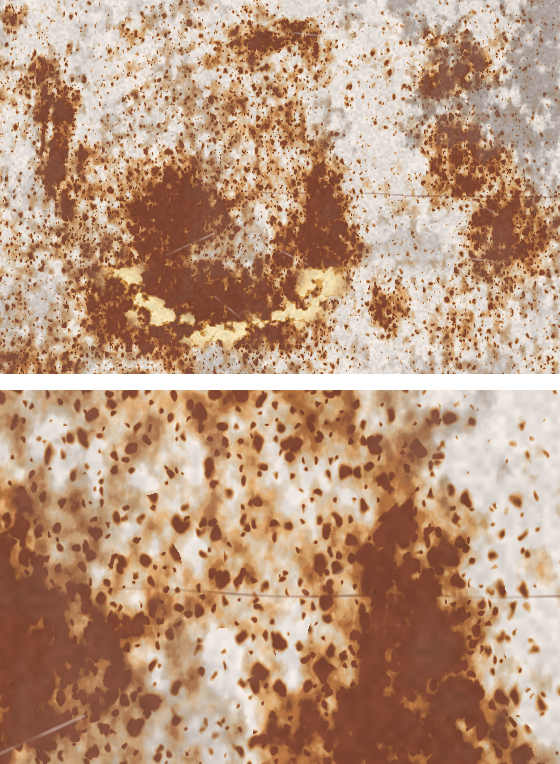
Top, the full canvas; bottom, a detail of the centre.
This texture is drawn by a Shadertoy shader. Its source:

```glsl
const vec3 PALE_PAINT  = vec3(0.90, 0.87, 0.845);
const vec3 CREAM_STAIN = vec3(0.85, 0.76, 0.65);
const vec3 TAN_STAIN   = vec3(0.83, 0.64, 0.43);
const vec3 ORANGE_RUST = vec3(0.69, 0.44, 0.25);
const vec3 DARK_RUST   = vec3(0.49, 0.27, 0.19);
const vec3 GREY_DIRT   = vec3(0.58, 0.53, 0.51);
const vec3 FLAKE_CREAM = vec3(0.94, 0.87, 0.70);
const vec3 FLAKE_EDGE  = vec3(0.88, 0.65, 0.30);

const float BASE_RUST = 0.20;
const float PATCH_RUST = 0.47;
const float GRAIN_CONTRAST = 0.95;
const float SPOT_STRENGTH = 0.60;
const float SPOT_GRID = 52.0;
const vec2 GRAIN_SCALE = vec2(58.0, 44.0);
const int SCRATCHES = 14;

// Large rust patches: centre, radii
const vec4 PATCHES[11] = vec4[](
    vec4(0.15, 0.67, 0.08, 0.26), vec4(0.49, 0.42, 0.15, 0.19),
    vec4(0.40, 0.20, 0.20, 0.16), vec4(0.89, 0.36, 0.08, 0.26),
    vec4(1.04, 0.17, 0.08, 0.08), vec4(1.22, 0.81, 0.10, 0.11),
    vec4(1.24, 0.57, 0.12, 0.12), vec4(1.37, 0.36, 0.14, 0.19),
    vec4(0.74, 0.89, 0.16, 0.07), vec4(0.02, 0.95, 0.06, 0.06),
    vec4(0.64, 0.18, 0.28, 0.11));

float hash(vec2 p) {
    vec3 q = fract(p.xyx * 0.1031);
    q += dot(q, q.yzx + 33.33);
    return fract((q.x + q.y) * q.z);
}

float noise(vec2 p) {
    vec2 i = floor(p), f = fract(p);
    f = f * f * (3.0 - 2.0 * f);
    return mix(mix(hash(i), hash(i + vec2(1, 0)), f.x),
               mix(hash(i + vec2(0, 1)), hash(i + vec2(1, 1)), f.x), f.y);
}

float fbm(vec2 p) {
    float sum = 0.0, amp = 0.5;
    for (int i = 0; i < 4; i++) {
        sum += amp * noise(p);
        p = mat2(0.96, 0.28, -0.28, 0.96) * p * 2.03 + 17.3;
        amp *= 0.5;
    }
    return sum / 0.9375;
}

float patchField(vec2 p) {
    vec2 warp = vec2(fbm(p * 9.0), fbm(p * 9.0 + 40.0)) - 0.5;
    p += 0.13 * warp;
    float field = 0.0;
    for (int i = 0; i < 11; i++) {
        float d = length((p - PATCHES[i].xy) / PATCHES[i].zw);
        field = max(field, 1.0 - smoothstep(0.45, 1.25, d));
    }
    return field;
}

// Pitted spots, slightly taller than wide, denser where rust is stronger
float spots(vec2 p, float grid, float density) {
    vec2 q = p * grid * vec2(1.0, 0.78);
    q += 0.35 * (vec2(noise(q * 2.3), noise(q * 2.3 + 31.0)) - 0.5);
    vec2 cell = floor(q);
    float best = 0.0;
    for (int y = -1; y <= 1; y++)
    for (int x = -1; x <= 1; x++) {
        vec2 id = cell + vec2(x, y) + 100.0;
        vec2 centre = id - 99.5 + 0.7 * (vec2(hash(id), hash(id + 57.0)) - 0.5) - 0.5;
        float radius = mix(0.22, 0.55, pow(hash(id + 113.0), 2.0));
        float present = step(hash(id + 191.0), 0.12 + 1.1 * density);
        best = max(best, present * (1.0 - smoothstep(0.1, 1.0, length(q - centre) / radius)));
    }
    return best;
}

float segmentDistance(vec2 p, vec2 a, vec2 b) {
    vec2 ab = b - a;
    return length(p - a - ab * clamp(dot(p - a, ab) / dot(ab, ab), 0.0, 1.0));
}

vec3 rustRamp(float v) {
    vec3 c = mix(PALE_PAINT, CREAM_STAIN, smoothstep(0.18, 0.34, v));
    c = mix(c, TAN_STAIN, smoothstep(0.34, 0.46, v));
    c = mix(c, ORANGE_RUST, smoothstep(0.46, 0.58, v));
    return mix(c, DARK_RUST, smoothstep(0.58, 0.74, v));
}

void mainImage(out vec4 fragColor, in vec2 fragCoord) {
    vec2 p = fragCoord / iResolution.y;
    float pixel = 1.0 / iResolution.y;

    // Rust density: patches, broad staining, vertical runs
    float broad = (1.0 - smoothstep(0.75, 1.1, p.x)) * (1.0 - smoothstep(0.55, 0.9, p.y));
    float density = BASE_RUST + PATCH_RUST * patchField(p) + 0.13 * broad;
    density += 0.55 * (fbm(p * 5.0 + 8.0) - 0.5);
    density += 0.16 * (noise(p * vec2(45.0, 5.0)) - 0.5);

    // Rubbed streaks at the left and slanted wipes along the top
    float rubbed = smoothstep(0.62, 0.85, noise(vec2(p.x * 75.0 - p.y * 9.0, p.y * 3.5)));
    density -= 0.30 * rubbed * smoothstep(0.4, 0.6, p.y) * (1.0 - smoothstep(0.18, 0.3, p.x));
    float wipe = fbm(vec2(p.x + p.y, (p.y - 0.5 * p.x) * 5.0) * 5.0);
    density -= 0.25 * smoothstep(0.48, 0.7, wipe) * smoothstep(0.6, 0.85, p.y);

    // Fine grain and pits
    float grain = fbm(p * GRAIN_SCALE) - 0.5;
    float pits = max(spots(p, SPOT_GRID, density), 0.8 * spots(p + 3.7, SPOT_GRID * 1.7, density));
    float rust = density + GRAIN_CONTRAST * grain + SPOT_STRENGTH * pits;
    vec3 color = rustRamp(rust);

    // Grey dirt, strongest at the upper right
    float dirt = smoothstep(0.46, 0.68, fbm(p * vec2(9.0, 6.0) + 70.0) + 0.6 * grain);
    dirt *= mix(0.3, 0.7, smoothstep(0.7, 1.2, p.x) * smoothstep(0.3, 0.7, p.y));
    color = mix(color, GREY_DIRT, dirt * (1.0 - 0.6 * smoothstep(0.5, 0.7, rust)));

    // Peeling flakes along a sagging arc
    float ring = abs(length((p - vec2(0.60, 0.29)) / vec2(0.27, 0.18)) - 1.0);
    float band = (1.0 - smoothstep(0.05, 0.35, ring)) * (1.0 - smoothstep(0.25, 0.34, p.y));
    float flake = fbm(p * 26.0 + 5.0) + 0.22 * band;
    color = mix(color, FLAKE_EDGE, 0.8 * band * smoothstep(0.62, 0.67, flake));
    color = mix(color, FLAKE_CREAM, band * smoothstep(0.68, 0.72, flake));

    // Hairline scratches and one seam
    for (int i = 0; i < SCRATCHES; i++) {
        vec2 id = vec2(float(i) * 3.0 + 11.0, 29.0);
        vec2 start = vec2(1.5 * hash(id), hash(id + 7.0));
        vec2 run = vec2(hash(id + 13.0) - 0.5, 0.4 * (hash(id + 19.0) - 0.5)) * 0.3;
        float line = 1.0 - smoothstep(0.0005, 0.0015 + pixel, segmentDistance(p, start, start + run));
        color = mix(color, PALE_PAINT, 0.5 * line * noise(p * 40.0));
    }
    float seam = abs(p.y - 0.485 + 0.02 * (p.x - 0.6) - 0.006 * noise(p.xx * 8.0));
    float seamMask = smoothstep(0.55, 0.65, p.x) * noise(p.xx * 14.0);
    color = mix(color, DARK_RUST, 0.6 * seamMask * (1.0 - smoothstep(0.0005, 0.001 + pixel, seam)));

    // Paint mottling
    color *= 1.0 + 0.12 * (noise(p * 150.0) - 0.5) + 0.10 * (fbm(p * 14.0 + 90.0) - 0.5);
    fragColor = vec4(clamp(color, 0.0, 1.0), 1.0);
}
```
